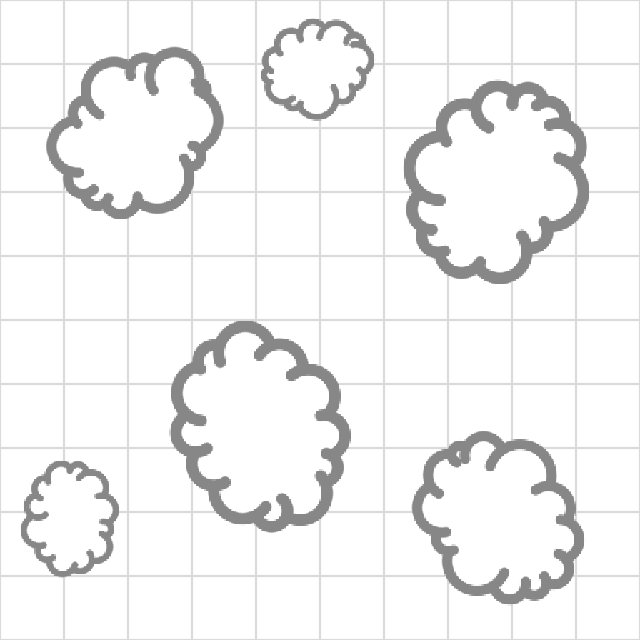
Write a three.js fragment shader that draws this pattern.

```glsl
// Six grey scalloped cloud outlines on a pale ten by ten grid of lines.
// Each cloud is a ring of arcs between jittered points of a tilted ellipse;
// every arc runs on past its end as a hook, and the inside hides the grid.

varying vec2 vUv;

const float LOBES = 12.0;
const vec2 CUSP_RADII = vec2(0.82, 0.61);

float hash(vec2 p) {
  vec3 q = fract(p.xyx * vec3(0.1031, 0.1030, 0.0973));
  q += dot(q, q.yzx + 33.33);
  return fract((q.x + q.y) * q.z);
}

// Point on the ellipse where two neighbouring lobes meet.
vec2 cusp(float index, float seed) {
  float i = mod(index, LOBES);
  float jitter = 0.6 * (hash(vec2(i, seed)) - 0.5);
  float angle = 6.28319 * (i + jitter) / LOBES;
  return CUSP_RADII * vec2(cos(angle), sin(angle));
}

// x: distance to the arc bulging out from a to b, y: distance to its disc.
vec2 lobe(vec2 p, vec2 a, vec2 b, float inset, float hook) {
  float chord = length(b - a);
  vec2 along = (b - a) / chord;
  vec2 outward = vec2(along.y, -along.x);
  vec2 v = p - 0.5 * (a + b) + outward * inset * chord;
  float radius = chord * length(vec2(0.5, inset));
  float opening = atan(0.5, inset);
  float angle = atan(dot(v, along), dot(v, outward));
  angle = clamp(angle, -opening, opening + hook);
  vec2 nearest = radius * (outward * cos(angle) + along * sin(angle));
  return vec2(length(v - nearest), length(v) - radius);
}

// x: distance to the outline, y: distance to the filled inside.
vec2 cloud(vec2 p, float seed) {
  vec2 d = vec2(10.0, (length(p / CUSP_RADII) - 1.0) * CUSP_RADII.y);
  float longHook = floor(hash(vec2(seed, 71.0)) * LOBES);
  for (float i = 0.0; i < LOBES; i++) {
    float inset = mix(0.1, 0.3, hash(vec2(i + 20.0, seed)));
    float hook = mix(0.2, 0.7, hash(vec2(i + 40.0, seed)));
    if (abs(i - longHook) < 0.5) hook = 1.2;
    d = min(d, lobe(p, cusp(i, seed), cusp(i + 1.0, seed), inset, hook));
  }
  return d;
}

// Softly stepped coordinates give the strokes their rough edge.
vec2 roughen(vec2 p) {
  vec2 cell = p * 256.0;
  return (floor(cell) + smoothstep(0.2, 0.8, fract(cell))) / 256.0;
}

void main() {
  // Grid lines at every tenth of the canvas.
  vec2 toLine = abs(fract(vUv * 10.0 + 0.5) - 0.5) / 10.0;
  float line = 1.0 - smoothstep(0.0009, 0.0027, min(toLine.x, toLine.y));
  vec3 color = mix(vec3(1.0), vec3(0.86), line);

  // Two rows of three clouds, each row with a small, a large and a medium one.
  vec2 p = roughen(vUv);
  for (float row = 0.0; row < 2.0; row++) {
    for (float col = 0.0; col < 3.0; col++) {
      float kind = mod(col - row + 3.0, 3.0);
      float size = kind < 0.5 ? 0.096 : (kind < 1.5 ? 0.175 : 0.153);
      float middle = 1.0 - abs(col - 1.0);
      vec2 center = vec2(
        mix(0.11 + 0.335 * col, 0.215 + 0.28 * col, row),
        0.19 + 0.565 * row + 0.14 * middle - 0.037 * row * (col - 1.0));
      center.x -= 0.04 * middle * (1.0 - row);

      float tilt = mix(1.6 + 0.35 * col, 0.8 + 0.1 * col - 0.55 * middle, row);
      vec2 axis = vec2(cos(tilt), sin(tilt));
      vec2 offset = (p - center) / size;
      if (length(offset) > 1.4) continue;
      vec2 q = vec2(dot(offset, axis), dot(offset, vec2(-axis.y, axis.x)));

      vec2 d = cloud(q, 3.0 + col + 7.0 * row) * size;
      float halfStroke = 0.052 * size;
      float inside = 1.0 - smoothstep(-0.001, 0.001, d.y);
      float stroke = 1.0 - smoothstep(-0.0012, 0.0012, d.x - halfStroke);
      color = mix(color, vec3(1.0), inside);
      color = mix(color, vec3(0.53), stroke);
    }
  }
  gl_FragColor = vec4(color, 1.0);
}
```
